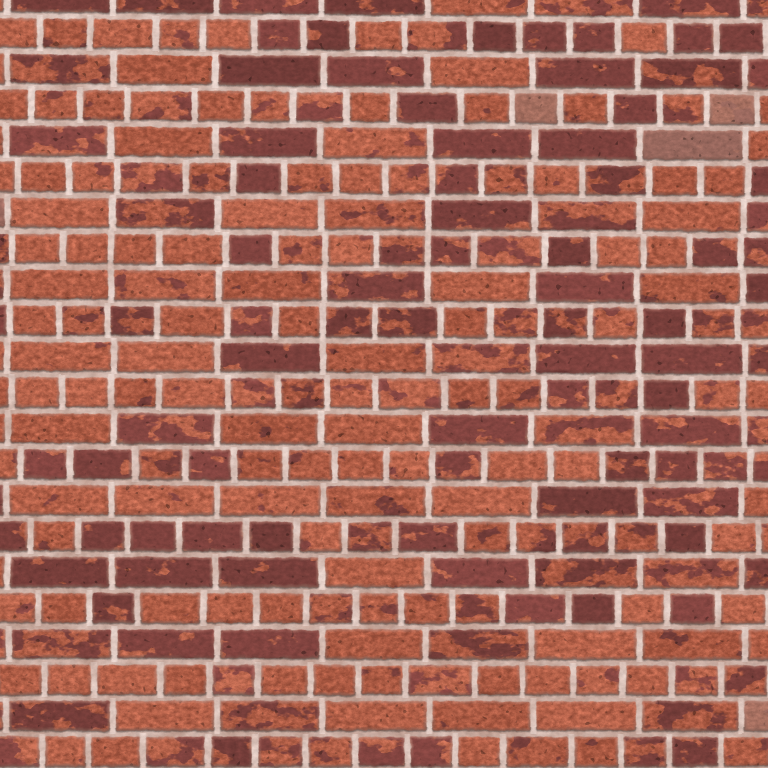
A Shadertoy shader for this texture:

```glsl
// Weathered red brick wall: courses of long bricks alternating with courses of short ones.

const float ROWS = 21.45;        // courses up the canvas
const float LONG_PITCH = 0.137;  // long brick plus joint
const float SHORT_PITCH = 0.0645;// short brick plus joint
const float EXTRA_WIDTH = 0.36;  // added to the odd wide short brick
const float JOINT_JITTER = 0.006;
const float HALF_JOINT = 0.0043;
const float CORNER = 0.0025;
const float ROUGHNESS = 0.0024;  // raggedness of brick edges
const float TILT = 0.008;        // courses drop to the right, more so higher up

const vec3 DARK_SKIN = vec3(0.47, 0.245, 0.23);
const vec3 RUST = vec3(0.63, 0.32, 0.235);
const vec3 ORANGE = vec3(0.77, 0.43, 0.33);
const vec3 HAZE = vec3(0.64, 0.46, 0.41);
const vec3 TAN_MORTAR = vec3(0.74, 0.61, 0.56);
const vec3 PALE_MORTAR = vec3(0.91, 0.83, 0.80);

vec2 hash2(vec2 p) {
    vec3 q = fract(p.xyx * vec3(0.1031, 0.1030, 0.0973));
    q += dot(q, q.yzx + 33.33);
    return fract((q.xx + q.yz) * q.zy);
}

float gradientDot(vec2 cell, vec2 f, vec2 corner) {
    return dot(hash2(cell + corner) * 2.0 - 1.0, f - corner);
}

float gradientNoise(vec2 p) {
    vec2 i = floor(p), f = fract(p);
    vec2 u = f * f * f * (f * (f * 6.0 - 15.0) + 10.0);
    float low = mix(gradientDot(i, f, vec2(0, 0)), gradientDot(i, f, vec2(1, 0)), u.x);
    float high = mix(gradientDot(i, f, vec2(0, 1)), gradientDot(i, f, vec2(1, 1)), u.x);
    return mix(low, high, u.y);
}

float fbm(vec2 p) {
    float sum = 0.0, amplitude = 0.8;
    for (int i = 0; i < 4; i++) {
        sum += amplitude * gradientNoise(p);
        p = mat2(1.6, 1.2, -1.2, 1.6) * p + 17.3;
        amplitude *= 0.5;
    }
    return sum;
}

// Position of the i-th upright joint in a course
float jointX(float row, float i) {
    float jitter = (hash2(vec2(row + 5.0, i + 40.0)).x - 0.5) * JOINT_JITTER;
    if (mod(row, 2.0) > 0.5) return 0.009 + LONG_PITCH * i + jitter;
    float start = 0.034 + 0.022 * cos(0.6 * (row * 0.5 - 0.8));
    vec2 pick = floor(3.0 * hash2(vec2(row, 77.0)));
    float widened = step(pick.x + 1.5, i) + step(2.0 * pick.y + 7.5, i);
    return start + SHORT_PITCH * (i + EXTRA_WIDTH * widened) + jitter;
}

float roundedBox(vec2 p, vec2 halfSize, float radius) {
    vec2 q = abs(p) - halfSize + radius;
    return length(max(q, 0.0)) + min(max(q.x, q.y), 0.0) - radius;
}

void mainImage(out vec4 fragColor, in vec2 fragCoord) {
    vec2 uv = fragCoord / iResolution.xy;
    float edge = max(1.0 / iResolution.y, 0.0013);

    // Course and brick under this point
    vec2 wall = uv + 0.0014 * vec2(gradientNoise(uv * 23.0), gradientNoise(uv * 19.0 + 50.0));
    wall.y += TILT * (uv.x - 0.5) * uv.y;
    float course = wall.y * ROWS + 0.04;
    float row = floor(course);
    float left = -1.0, right = 2.0, column = 0.0;
    for (int i = -2; i < 18; i++) {
        float x = jointX(row, float(i));
        if (x > wall.x) { right = x; break; }
        left = x;
        column = float(i);
    }
    vec2 id = vec2(column + 11.0, row + 3.0);
    vec2 look = hash2(id), wear = hash2(id + 91.0);

    // Ragged brick outline
    vec2 p = vec2(wall.x - 0.5 * (left + right), (fract(course) - 0.5) / ROWS);
    vec2 halfSize = 0.5 * vec2(right - left, 1.0 / ROWS) - HALF_JOINT + (wear - 0.5) * 0.0012;
    float d = roundedBox(p, halfSize, CORNER) + ROUGHNESS * fbm(uv * 85.0);

    // Brick face: dark skin flaked away to warm clay
    float grain = fbm(uv * vec2(120.0, 160.0));
    float warmth = look.x - 0.5
        + 0.28 * smoothstep(0.36, 0.2, uv.x) * smoothstep(0.4, 0.6, uv.y)
        + 0.25 * smoothstep(0.28, 0.1, uv.y);
    float patches = fbm(uv * vec2(26.0, 42.0) + look * 30.0);
    float flaked = smoothstep(-0.06, 0.06, patches + warmth * 0.95 + 0.04);
    vec3 clay = mix(RUST, ORANGE, clamp(0.15 + 0.55 * look.y + 0.9 * grain + 0.4 * patches, 0.0, 1.0));
    vec3 face = mix(DARK_SKIN * (0.94 + 0.2 * look.y), clay, flaked);
    face = mix(face, HAZE, 0.75 * step(0.98, wear.x));
    face *= 1.0 + 0.22 * grain;
    face *= 1.0 - 0.3 * smoothstep(0.3, 0.5, gradientNoise(uv * 130.0 + 9.0));

    // Mortar smears and light on the brick rim
    float rim = smoothstep(-0.005, 0.0, d);
    face = mix(face, HAZE, rim * clamp(0.35 + patches + 0.4 * wear.y, 0.0, 0.8));
    face *= 1.0 + 0.17 * rim * clamp(p.y / halfSize.y, -1.0, 0.6);

    // Mortar: paler in upright joints and higher up, shaded below each brick
    float upright = smoothstep(-0.001, 0.002, abs(p.x) - halfSize.x);
    float paleness = 0.25 + 0.4 * upright + 0.25 * uv.y + 0.8 * fbm(uv * 30.0 + 70.0);
    vec3 mortar = mix(TAN_MORTAR, PALE_MORTAR, clamp(paleness, 0.0, 1.0));
    mortar *= 1.0 + 0.12 * grain;
    float below = step(p.y, -0.8 * halfSize.y) * (1.0 - 0.6 * upright);
    mortar *= 1.0 - 0.38 * below * smoothstep(0.0035, 0.0, d);

    vec3 color = mix(mortar, face, smoothstep(edge, -edge, d));
    fragColor = vec4(clamp(color, 0.0, 1.0), 1.0);
}
```
